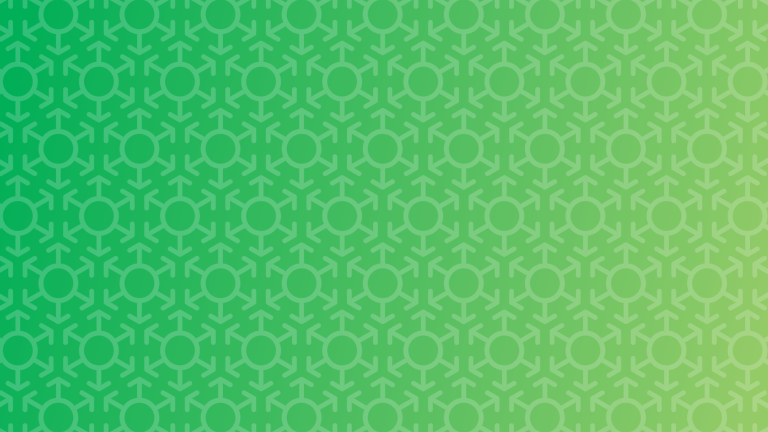
A WebGL 2 fragment shader for this pattern:

```glsl
#version 300 es
precision highp float;
// Staggered rows of rings, each with six outward arrows, in pale strokes on
// a green gradient. One arrow is drawn as a distance field and folded six
// times by angle; the two rows next to each pixel are joined with min().

uniform vec2 u_resolution;
out vec4 outColor;

// Lengths are fractions of the canvas height, measured from its centre.
const vec2  SPACING     = vec2(0.1877, 0.1556); // column and row pitch
const float SHIFT_X     = -0.003;               // sideways offset of the lattice
const float RING_RADIUS = 0.0403;
const float RING_HALF   = 0.0058;               // half width of the ring stroke
const float ARROW_HALF  = 0.0055;               // half width of the arrow stroke
const float ARROW_TIP   = 0.0891;               // distance from centre to arrow apex
const float BARB_LENGTH = 0.0262;

const vec3  GREEN_DEEP  = vec3(0.00, 0.685, 0.345);
const vec3  GREEN_LIME  = vec3(0.58, 0.795, 0.405);
const vec2  GRADIENT_AXIS = vec2(1.0, -0.25);
const float GRADIENT_SPAN = 1.9;
const float STROKE_ALPHA  = 0.195;              // white laid over the ground

const float SIXTH_TURN = radians(60.0);

float segmentDistance(vec2 p, vec2 a, vec2 b) {
    vec2 ap = p - a, ab = b - a;
    return length(ap - ab * clamp(dot(ap, ab) / dot(ab, ab), 0.0, 1.0));
}

// Signed distance to one ring with its six arrows, centred on the origin.
float motifDistance(vec2 p) {
    float radius = length(p);
    float ring = abs(radius - RING_RADIUS) - RING_HALF;

    // Fold every arrow onto the +x axis, then mirror its two barbs.
    float angle = radius > 0.0 ? atan(p.y, p.x) : 0.0;
    angle = abs(mod(angle, SIXTH_TURN) - 0.5 * SIXTH_TURN);
    vec2 q = radius * vec2(cos(angle), sin(angle));

    vec2 tip = vec2(ARROW_TIP, 0.0);
    vec2 barbEnd = tip + BARB_LENGTH * vec2(-cos(SIXTH_TURN), sin(SIXTH_TURN));
    float shaft = segmentDistance(q, vec2(RING_RADIUS, 0.0), tip);
    float barb = segmentDistance(q, tip, barbEnd);
    return min(ring, min(shaft, barb) - ARROW_HALF);
}

// Nearest motif from the rows below and above; even rows shift half a column.
float patternDistance(vec2 p) {
    float lowerRow = floor(p.y / SPACING.y);
    float d = 1.0;
    for (int i = 0; i < 2; i++) {
        float row = lowerRow + float(i);
        float stagger = 0.5 * (1.0 - mod(row, 2.0));
        float column = fract(p.x / SPACING.x - stagger + 0.5) - 0.5;
        vec2 local = vec2(column * SPACING.x, p.y - row * SPACING.y);
        d = min(d, motifDistance(local));
    }
    return d;
}

void main() {
    vec2 p = (gl_FragCoord.xy - 0.5 * u_resolution) / u_resolution.y;
    float pixel = 1.0 / u_resolution.y;

    // Ground gradient, deep green at left to lime at lower right
    float t = clamp(0.5 + dot(p, GRADIENT_AXIS) / GRADIENT_SPAN, 0.0, 1.0);
    vec3 color = mix(GREEN_DEEP, GREEN_LIME, t);

    // Translucent strokes with smoothed edges
    float d = patternDistance(p - vec2(SHIFT_X, 0.0));
    float coverage = 1.0 - smoothstep(-0.75 * pixel, 0.75 * pixel, d);
    color = mix(color, vec3(1.0), STROKE_ALPHA * coverage);

    outColor = vec4(color, 1.0);
}
```
